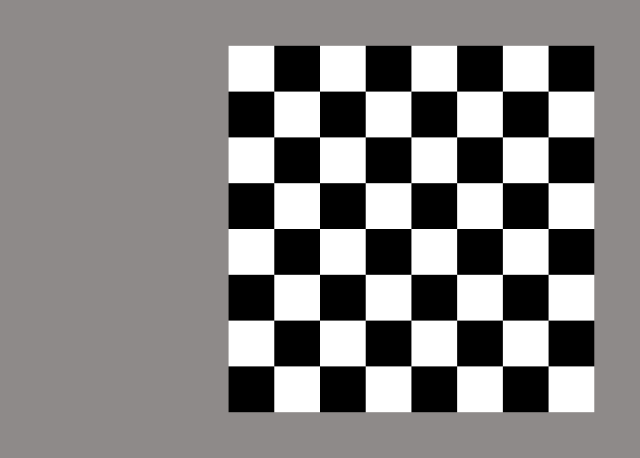
Write a Shadertoy shader that draws this pattern.

```glsl
// An 8 by 8 black and white checkerboard on a flat warm grey ground.
// The canvas is split into a 14 by 10 grid of cells; the board fills a block
// of it, and its squares come from the product of two smoothed square waves.

const vec2 GRID = vec2(14.0, 10.0);      // cells across the canvas
const vec2 BOARD_MIN = vec2(5.0, 1.0);   // lower left corner, in cells
const vec2 BOARD_MAX = vec2(13.0, 9.0);  // upper right corner, in cells

const vec3 GROUND = vec3(0.555, 0.540, 0.536);
const vec3 DARK = vec3(0.0);
const vec3 LIGHT = vec3(1.0);

// Square wave per axis: +1 in even cells, -1 in odd, linear over one pixel.
vec2 squareWave(vec2 p, vec2 pixel) {
    vec2 edgeDistance = 0.5 - abs(fract(p) - 0.5);
    vec2 parity = 1.0 - 2.0 * mod(floor(p), 2.0);
    return parity * min(edgeDistance / (0.5 * pixel), 1.0);
}

// Share of the pixel that lies inside the board.
float boardCoverage(vec2 p, vec2 pixel) {
    vec2 center = 0.5 * (BOARD_MIN + BOARD_MAX);
    vec2 halfSize = 0.5 * (BOARD_MAX - BOARD_MIN);
    vec2 inside = clamp((halfSize - abs(p - center)) / pixel + 0.5, 0.0, 1.0);
    return inside.x * inside.y;
}

void mainImage(out vec4 fragColor, in vec2 fragCoord) {
    vec2 pixel = GRID / iResolution.xy;  // pixel size in cells
    vec2 p = fragCoord * pixel;

    // Hold the outer squares at full tone up to the rim of the board.
    vec2 held = clamp(p, BOARD_MIN + 0.5 * pixel, BOARD_MAX - 0.5 * pixel);
    vec2 wave = squareWave(held, pixel);
    vec3 squares = mix(DARK, LIGHT, 0.5 - 0.5 * wave.x * wave.y);

    fragColor = vec4(mix(GROUND, squares, boardCoverage(p, pixel)), 1.0);
}
```
